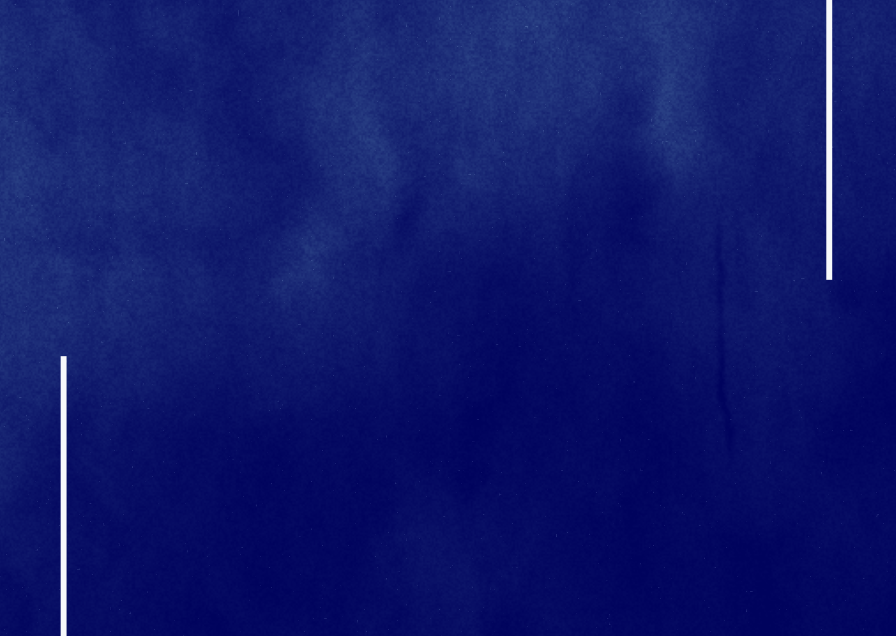
Give the GLSL for this background, as a Shadertoy shader.

```glsl
#define DEEP vec3(0.0, 0.01, 0.365)
#define PALE vec3(0.17, 0.265, 0.525)
#define BAR_COLOR vec3(0.97, 0.975, 0.985)
#define BAR_HALF_WIDTH 0.0033
#define BAR_LENGTH 0.44
#define BAR_INSET 0.0725
#define GRAIN_SCALE 360.0
#define GRAIN_AMOUNT 0.30
#define MOTTLE_AMOUNT 0.55

float hash(vec2 p) {
    vec3 q = fract(vec3(p.xyx) * 0.1031);
    q += dot(q, q.yzx + 33.33);
    return fract((q.x + q.y) * q.z);
}

float noise(vec2 p) {
    vec2 cell = floor(p), f = fract(p);
    f = f * f * (3.0 - 2.0 * f);
    float low = mix(hash(cell), hash(cell + vec2(1, 0)), f.x);
    float high = mix(hash(cell + vec2(0, 1)), hash(cell + vec2(1, 1)), f.x);
    return mix(low, high, f.y);
}

float fbm(vec2 p) {
    float sum = 0.0, weight = 0.5;
    for (int i = 0; i < 5; i++) {
        sum += weight * noise(p);
        p = mat2(1.6, 1.2, -1.2, 1.6) * p + 7.3;
        weight *= 0.5;
    }
    return sum;
}

// Soft elliptical patch
float blob(vec2 p, vec2 center, vec2 radius) {
    vec2 d = (p - center) / radius;
    return exp(-dot(d, d));
}

// Broad layout of worn and dark plaster, in 0..1 canvas units
float plasterTone(vec2 p) {
    float tone = 0.05 + 0.42 * smoothstep(0.3, 0.92, p.y);
    tone += 0.40 * blob(p, vec2(0.0, 0.50), vec2(0.15, 0.42));
    tone += 0.20 * blob(p, vec2(0.20, 0.56), vec2(0.13, 0.16));
    tone += 0.22 * blob(p, vec2(0.40, 0.48), vec2(0.09, 0.14));
    tone += 0.22 * blob(p, vec2(0.35, 0.60), vec2(0.025, 0.08));
    tone += 0.18 * blob(p, vec2(0.43, 0.76), vec2(0.10, 0.14));
    tone += 0.26 * blob(p, vec2(0.58, 0.92), vec2(0.12, 0.16));
    tone += 0.32 * blob(p, vec2(0.76, 0.84), vec2(0.045, 0.22));
    tone += 0.20 * blob(p, vec2(0.88, 0.48), vec2(0.09, 0.20));
    tone += 0.12 * blob(p, vec2(0.50, 0.12), vec2(0.10, 0.10));
    tone -= 0.18 * blob(p, vec2(0.71, 0.72), vec2(0.045, 0.14));
    tone -= 0.15 * blob(p, vec2(0.28, 0.78), vec2(0.06, 0.16));
    tone -= 0.16 * blob(p, vec2(0.46, 0.66), vec2(0.022, 0.06));
    tone -= 0.14 * blob(p, vec2(0.98, 0.65), vec2(0.14, 0.25));
    return tone;
}

// Coverage of a vertical bar spanning bottom to top
float bar(vec2 p, float x, float bottom, float top) {
    vec2 center = vec2(x, 0.5 * (bottom + top));
    vec2 halfSize = vec2(BAR_HALF_WIDTH, 0.5 * (top - bottom));
    vec2 coverage = (halfSize - abs(p - center)) * iResolution.xy + 0.5;
    return clamp(coverage.x, 0.0, 1.0) * clamp(coverage.y, 0.0, 1.0);
}

void mainImage(out vec4 fragColor, in vec2 fragCoord) {
    vec2 uv = fragCoord / iResolution.xy;
    vec2 p = fragCoord / iResolution.y;

    // Ragged patches, drawn out vertically like trowel marks
    vec2 warp = vec2(fbm(p * 7.0), fbm(p * 7.0 + 31.0)) - 0.48;
    float tone = plasterTone(uv + 0.10 * warp);
    float mottle = fbm(p * vec2(9.0, 5.0) + 2.0 * warp) - 0.48;
    float streaks = fbm(p * vec2(30.0, 11.0) + 50.0) - 0.48;
    tone += (MOTTLE_AMOUNT * mottle + 0.28 * streaks) * (0.3 + tone);

    // Thin dark crease on the right
    float creaseX = 0.815 - 0.055 * (uv.y - 0.27) + 0.05 * warp.x;
    float creaseSpan = smoothstep(0.25, 0.33, uv.y) * smoothstep(0.70, 0.62, uv.y);
    tone -= 0.16 * creaseSpan * exp(-pow((uv.x - creaseX) / 0.005, 2.0));

    // Fine grain, strongest on the worn areas
    vec2 grainPos = p * GRAIN_SCALE;
    float grain = 0.6 * noise(grainPos) + 0.4 * noise(grainPos * 0.53 + 19.0) - 0.5;
    tone += GRAIN_AMOUNT * grain * (0.35 + 1.3 * max(tone, 0.0));
    vec3 color = mix(DEEP, PALE, clamp(tone, 0.0, 1.25));

    // Sparse pale flecks
    float fleck = smoothstep(0.95, 1.0, noise(grainPos * 0.8 + 83.0));
    color += 0.14 * fleck * vec3(0.8, 0.9, 0.7);

    // Two opposed bars
    float bars = max(bar(uv, BAR_INSET - 0.0015, -0.1, BAR_LENGTH),
                     bar(uv, 0.998 - BAR_INSET, 1.0 - BAR_LENGTH, 1.1));
    fragColor = vec4(mix(color, BAR_COLOR, bars), 1.0);
}
```
